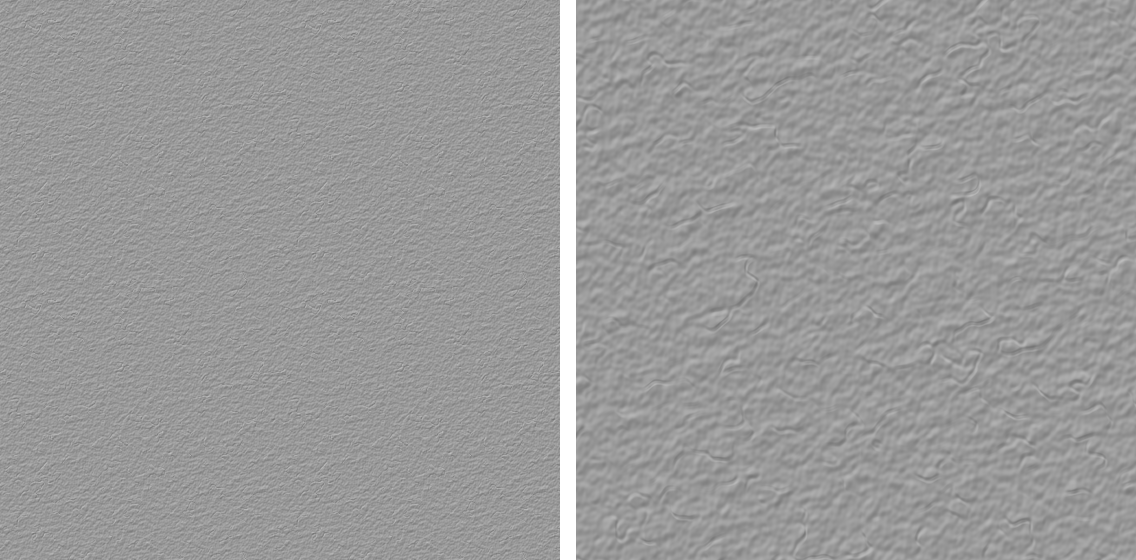
Left, the full canvas; right, a detail of the centre.
Write a WebGL 1 fragment shader that draws this texture.

```glsl
precision highp float;
// Grey embossed plaster or leather: crisp fine grain and short jagged creases.
// A height field of wrapping gradient noise on skewed lattices is lit from
// the upper left by taking its difference along the light direction.

uniform vec2 u_resolution;

#define REPEATS 2.0          // whole tiles across the canvas
#define BASE_GREY 0.597      // mean tone
#define GRAIN_HEIGHT 0.105   // relief of the middle grain
#define GRIT_HEIGHT 0.075    // relief of the finest grain
#define CREASE_DEPTH 0.085   // relief of the creases
#define CREASE_WIDTH 0.13    // half width of a crease, in noise units
#define LIGHT_STEP 0.0024    // emboss reach, in tiles
#define LIGHT_DIR vec2(-0.36, 0.93)

// Pseudo-random unit vector for a lattice cell.
vec2 cellGradient(vec2 cell, float seed) {
  vec3 q = fract(vec3(cell.xyx) * vec3(0.1031, 0.1030, 0.0973) + seed * 0.137);
  q += dot(q, q.yzx + 33.33);
  float angle = 6.28318 * fract((q.x + q.y) * q.z);
  return vec2(cos(angle), sin(angle));
}

// Wraps a cell: one tile to the right also moves the lattice down by skew.
vec2 wrapCell(vec2 cell, vec2 cells, float skew) {
  float turn = floor((cell.x + 0.5) / cells.x);
  cell.x -= turn * cells.x;
  cell.y = floor(mod(cell.y + turn * skew + 0.5, cells.y));
  return cell;
}

// Gradient noise that tiles on the unit square, rows rising by skew cells.
float tileNoise(vec2 uv, vec2 cells, float skew, float seed) {
  vec2 p = uv * cells - vec2(0.0, uv.x * skew);
  vec2 i = floor(p);
  vec2 f = p - i;
  vec2 w = f * f * f * (f * (f * 6.0 - 15.0) + 10.0);
  vec4 corner;
  corner.x = dot(cellGradient(wrapCell(i, cells, skew), seed), f);
  vec2 o = vec2(1.0, 0.0);
  corner.y = dot(cellGradient(wrapCell(i + o.xy, cells, skew), seed), f - o.xy);
  corner.z = dot(cellGradient(wrapCell(i + o.yx, cells, skew), seed), f - o.yx);
  corner.w = dot(cellGradient(wrapCell(i + o.xx, cells, skew), seed), f - o.xx);
  vec2 rows = mix(corner.xz, corner.yw, w.x);
  return mix(rows.x, rows.y, w.y);
}

float surfaceHeight(vec2 uv) {
  // Small patches where the creases show or fade
  float patches = tileNoise(uv, vec2(10.0, 13.0), 2.0, 1.0);
  float breaks = tileNoise(uv, vec2(27.0, 33.0), 5.0, 2.0);
  float rough = mix(0.12, 1.0, smoothstep(-0.15, 0.45, 0.7 * patches + breaks));

  // Grain of two sizes, the finest one close to grit
  float grain = tileNoise(uv, vec2(60.0, 74.0), 14.0, 3.0);
  float grit = tileNoise(uv, vec2(128.0), 32.0, 4.0);

  // Jagged creases along the zero line of a fractal sum
  float fold = tileNoise(uv, vec2(15.0, 24.0), 5.0, 5.0)
             + 0.55 * tileNoise(uv, vec2(33.0, 47.0), 9.0, 6.0)
             + 0.30 * grain;
  float crease = smoothstep(0.0, CREASE_WIDTH, abs(fold));

  return CREASE_DEPTH * rough * crease
       + GRAIN_HEIGHT * grain + GRIT_HEIGHT * grit;
}

void main() {
  vec2 uv = fract(gl_FragCoord.xy / u_resolution * REPEATS);
  vec2 reach = LIGHT_STEP * LIGHT_DIR;
  float shade = surfaceHeight(uv - reach) - surfaceHeight(uv + reach);
  // Compress the strongest highlights and shadows
  shade /= 1.0 + 1.2 * abs(shade);
  gl_FragColor = vec4(vec3(BASE_GREY + shade), 1.0);
}
```
